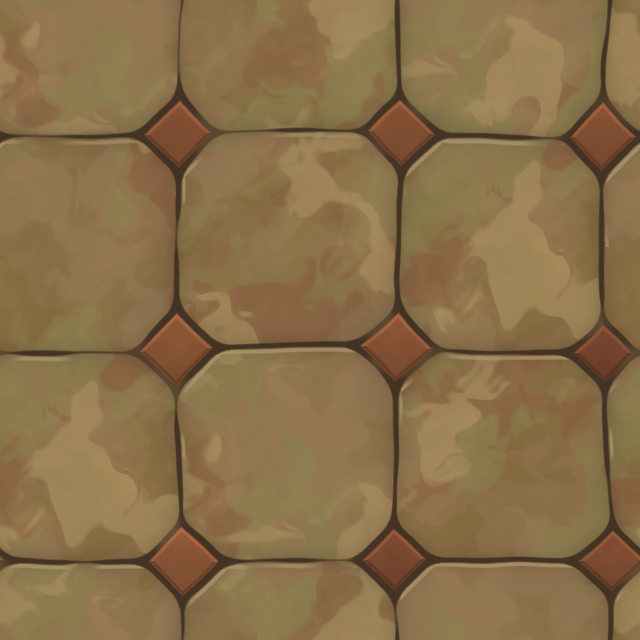
A WebGL 1 fragment shader for this texture:

```glsl
precision highp float;
// Worn stone floor: clipped square tiles with small terracotta diamonds at the corners.
// A gently bent periodic grid gives distances to seams and diamonds; terraced
// noise, offset for every tile, paints the mottled stone.
uniform vec2 u_resolution;

#define REPEATS 3.0
#define GRID_OFFSET vec2(0.85, 0.37)
#define BEND 0.065
#define WOBBLE 0.014
#define SEAM_HALF_WIDTH 0.010
#define DIAMOND_RADIUS 0.180
#define DIAMOND_RIM 0.019
#define GLINT_INSET 0.026
#define MOTTLE_SCALE 2.6
#define TERRACES 7.0

const vec3 STONE  = vec3(0.565, 0.455, 0.315);
const vec3 OCHRE  = vec3(0.520, 0.415, 0.255);
const vec3 MOSS   = vec3(0.540, 0.490, 0.305);
const vec3 RUST   = vec3(0.525, 0.365, 0.245);
const vec3 SAND   = vec3(0.650, 0.545, 0.365);
const vec3 GROUT  = vec3(0.250, 0.190, 0.135);
const vec3 GLINT  = vec3(0.685, 0.590, 0.440);
const vec3 CLAY_DARK  = vec3(0.430, 0.245, 0.165);
const vec3 CLAY_LIGHT = vec3(0.545, 0.340, 0.215);

float hash(vec2 p) {
  vec3 q = fract(vec3(p.xyx) * 0.1031);
  q += dot(q, q.yzx + 33.33);
  return fract((q.x + q.y) * q.z);
}

// Value noise that repeats after the given number of lattice steps
float noise(vec2 p, float period) {
  vec2 i = floor(p) + 0.5;
  vec2 f = fract(p);
  f = f * f * (3.0 - 2.0 * f);
  vec2 a = mod(i, period);
  vec2 b = mod(i + 1.0, period);
  return mix(mix(hash(a), hash(vec2(b.x, a.y)), f.x),
             mix(hash(vec2(a.x, b.y)), hash(b), f.x), f.y);
}

float fbm(vec2 p) {
  float sum = 0.0;
  float amp = 0.53;
  for (int i = 0; i < 4; i++) {
    sum += amp * noise(p, 64.0);
    p = p * 2.03 + 7.7;
    amp *= 0.5;
  }
  return sum;
}

// Noise in soft steps, like overlapping strokes of paint
float patches(vec2 p) {
  float n = fbm(p + 0.5 * noise(p * 3.0, 64.0)) * TERRACES;
  return (floor(n) + smoothstep(0.25, 0.75, fract(n))) / TERRACES;
}

float smoothMin(float a, float b, float k) {
  float h = max(k - abs(a - b), 0.0) / k;
  return min(a, b) - 0.25 * h * h * k;
}

// Band of a given half width around distance zero
float band(float d, float halfWidth, float soft) {
  return 1.0 - smoothstep(halfWidth - soft, halfWidth + soft, abs(d));
}

vec3 stoneColor(vec2 local, vec2 id) {
  float seed = hash(id + 11.3);
  vec2 q = local * MOTTLE_SCALE + 40.0 * vec2(seed, hash(id + 27.1));
  float tone = seed - 0.5;
  vec3 color = mix(STONE, OCHRE, smoothstep(0.42, 0.68, patches(q) + 0.10 * tone));
  color = mix(color, MOSS, 0.80 * smoothstep(0.44, 0.66, patches(q + 13.0) - 0.16 * tone));
  color = mix(color, RUST, 0.75 * smoothstep(0.50, 0.72, patches(q + 29.0) + 0.16 * tone));
  color = mix(color, SAND, 0.75 * smoothstep(0.53, 0.72, patches(q + 47.0)));
  return color * (0.96 + 0.10 * patches(q * 1.7 + 5.0));
}

void main() {
  vec2 uv = gl_FragCoord.xy / u_resolution;
  float soft = max(0.005, 0.8 * REPEATS / min(u_resolution.x, u_resolution.y));

  // Hand-laid grid: corners drift, seams waver
  vec2 grid = uv * REPEATS - GRID_OFFSET;
  vec2 p = grid + BEND * (vec2(noise(grid, REPEATS), noise(grid + 0.37, REPEATS)) - 0.5);
  p += WOBBLE * (vec2(noise(grid * 6.0, REPEATS * 6.0),
                      noise(grid * 6.0 + 3.5, REPEATS * 6.0)) - 0.5);
  vec2 tileId = mod(floor(p) + 0.5, REPEATS);
  vec2 corner = floor(p + 0.5);
  vec2 d = p - corner;
  float cornerSeed = hash(mod(corner + 0.5, REPEATS) + 51.0);

  // Distances to the diamond and to the seams
  float radius = DIAMOND_RADIUS * (0.92 + 0.16 * cornerSeed);
  float diamond = (abs(d.x) + abs(d.y) - radius) * 0.7071;
  float seam = min(abs(d.x), abs(d.y));
  float edge = smoothMin(seam, diamond, 0.045);
  float wear = noise(grid * 5.0 + 1.3, REPEATS * 5.0);

  // Stone, shaded towards its edges
  vec3 color = stoneColor(fract(p), tileId);
  color *= 1.0 - 0.15 * exp(-max(edge, 0.0) * 22.0);

  // Worn glints on the upper edge, upper left bevel and part of the left edge
  float topEdge = d.x > 0.0 ? min(-d.y, diamond) : -d.y;
  float lit = band(topEdge - GLINT_INSET, 0.009, soft) * step(d.y, 0.0);
  lit *= step(0.016, edge) * smoothstep(0.15, 0.50, wear);
  float side = band(d.x - GLINT_INSET, 0.007, soft) * step(d.y, 0.0);
  lit = max(lit, side * step(0.016, edge) * smoothstep(0.62, 0.80, wear));
  color = mix(color, GLINT, 0.75 * lit);

  // Grout, thin where worn and wider beside the diamonds
  float width = SEAM_HALF_WIDTH * mix(0.45, 1.25, smoothstep(0.1, 0.7, wear));
  float grout = 1.0 - smoothstep(width - soft, width + soft, edge);
  color = mix(color, GROUT, grout * mix(0.55, 0.95, smoothstep(0.08, 0.40, wear)));

  // Terracotta diamond with a lit upper bevel and a shaded lower one
  float inset = -diamond - DIAMOND_RIM;
  vec3 clay = mix(CLAY_DARK, CLAY_LIGHT, 0.7 * cornerSeed + 0.4 * fbm(grid * 9.0) - 0.05);
  clay *= 1.0 + 0.18 * sign(d.y) * band(inset - 0.010, 0.007, soft);
  clay *= 1.0 + 0.5 * d.y;
  color = mix(color, clay, smoothstep(-soft, soft, inset));

  gl_FragColor = vec4(color, 1.0);
}
```
